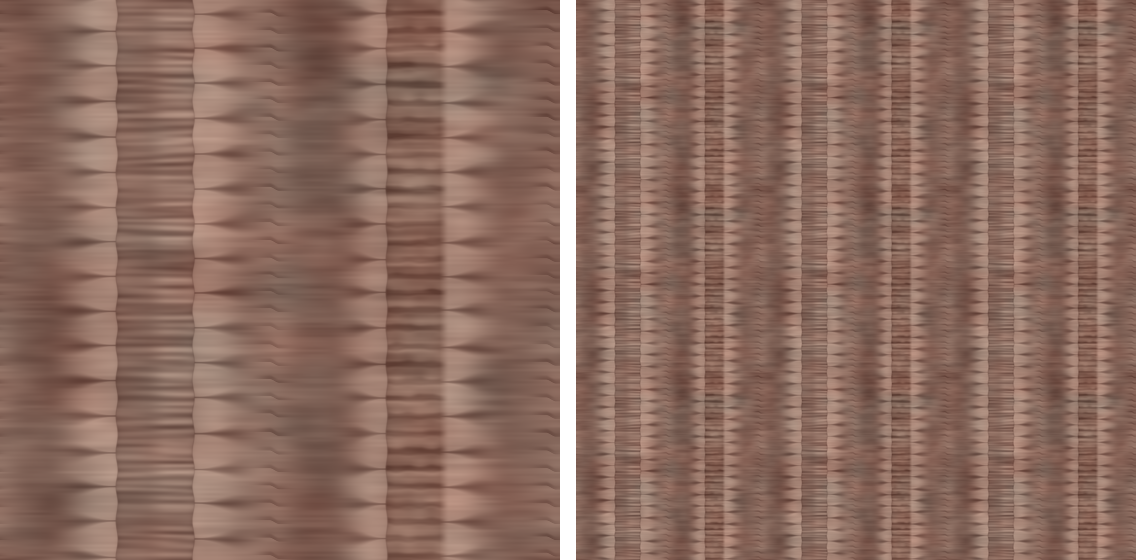
Left: one tile. Right: repeated 3 by 3.
A three.js fragment shader for this texture:

```glsl
// Gathered, pleated cloth in soft brown: two ribbed vertical bands with sixteen
// tapering pleats down each flank, and stepped creases in between.
// Periodic noise adds streaks, stains and tint, so the cloth tiles.
varying vec2 vUv;

const float TAU = 6.2831853;

float hash(vec2 p) {
  vec3 q = fract(vec3(p.xyx) * 0.1031);
  q += dot(q, q.yzx + 33.33);
  return fract((q.x + q.y) * q.z);
}

// Value noise that wraps after n cells
float noise(vec2 uv, vec2 n) {
  vec2 p = uv * n, i = floor(p), f = fract(p);
  f = f * f * (3.0 - 2.0 * f);
  vec2 a = mod(i, n), b = mod(i + 1.0, n);
  return mix(mix(hash(a), hash(vec2(b.x, a.y)), f.x),
             mix(hash(vec2(a.x, b.y)), hash(b), f.x), f.y);
}

// Soft vertical stripe that wraps across the sides
float stripe(float x, float centre, float width) {
  float d = (fract(x - centre + 0.5) - 0.5) / width;
  return exp(-d * d);
}

// Light lobes split by dark wedges; u runs from 0 at the seam to 1 in the shade
float lobes(float u, float y, float phase) {
  float d = 2.0 * abs(fract(16.0 * y - phase + 0.5) - 0.5);
  float v = clamp(u, 0.0, 1.8);
  float wedge = 0.09 + 0.62 * smoothstep(0.1, 1.0, v);
  float light = mix(0.15, 1.0, smoothstep(0.0, wedge, d));
  light *= (0.9 + 0.1 * smoothstep(0.0, 0.7, d)) * (1.0 - smoothstep(0.35, 1.45, v));
  float core = exp(-d * d / (wedge * wedge * 0.22)) * exp(-7.0 * (v - 0.65) * (v - 0.65));
  return (light - 0.4 * core) * smoothstep(-0.03, 0.03, u);
}

// Overlapping folds whose sharp lower edge steps down at the given x
float steps(float x, float y, float centre) {
  float dx = fract(x - centre + 0.5) - 0.5;
  float row = 32.0 * (y + 0.007 * smoothstep(-0.009, 0.009, dx)) - 0.3;
  float s = fract(row);
  float fold = smoothstep(0.0, 0.07, s) * (0.65 * exp(-3.5 * s) + 0.5 * (1.0 - smoothstep(0.15, 0.32, s)));
  fold *= 1.0 - smoothstep(0.9, 1.0, s);
  float strength = 0.65 + 0.6 * hash(vec2(mod(floor(row), 32.0), 7.0));
  return fold * strength * stripe(x, centre - 0.004, 0.026);
}

void main() {
  vec2 uv = vUv;
  float x = uv.x;
  float y = uv.y + 0.006 * (noise(uv, vec2(4.0, 11.0)) - 0.5);

  // Streaks, stains and fine weave
  float streak = noise(uv, vec2(7.0, 96.0)) - 0.5;
  float fine = noise(uv, vec2(16.0, 230.0)) - 0.5;
  float stain = 0.5 * noise(uv, vec2(9.0, 10.0)) + 0.3 * noise(uv + 0.37, vec2(17.0, 23.0));
  stain += 0.2 * noise(uv + 0.71, vec2(24.0, 48.0)) - 0.5;

  // Gently scalloped seams and the two bands
  float s1 = 0.209 - 0.0018 * cos(TAU * (16.0 * y - 0.1));
  float s2 = 0.345 + 0.002 * cos(TAU * (16.0 * y - 0.62));
  float s3 = 0.691 - 0.0015 * cos(TAU * (16.0 * y - 0.62));
  float band1 = smoothstep(-0.002, 0.002, x - s1) * smoothstep(-0.002, 0.002, s2 - x);
  float band2 = smoothstep(-0.003, 0.003, x - s3) * (1.0 - smoothstep(0.782, 0.803, x));

  // Shaded ground and pleated flanks
  float tone = 0.33 + 0.17 * stripe(x, 0.485, 0.04) + 0.13 * stripe(x, 0.99, 0.04);
  tone -= 0.06 * stripe(x, 0.57, 0.05) + 0.04 * stripe(x, 0.075, 0.05);
  float light = lobes((s1 - x) / 0.09, y, 0.1) + lobes((x - s2) / 0.095, y, 0.62);
  light += 0.9 * lobes((s3 - x) / 0.07, y, 0.62) + lobes((x - 0.785) / 0.085, y, 0.1);
  tone += 0.45 * light * (1.0 - band1) * (1.0 - band2);

  // Fine irregular ribs of the wide band, brighter on its right half
  float ribWave = sin(TAU * (64.0 * y + 0.8 * noise(uv, vec2(5.0, 32.0))));
  float ribs = 0.1 * ribWave * (0.35 + noise(uv, vec2(12.0, 48.0)));
  ribs += 0.38 * (noise(uv + 0.13, vec2(9.0, 128.0)) - 0.5);
  float rightHalf = smoothstep(0.26, 0.3, x);
  tone += band1 * (0.07 + 0.1 * rightHalf + ribs * mix(0.75, 1.15, rightHalf));

  // Thick dark knobbly ribs of the narrow band
  float knob = 0.14 * (noise(uv, vec2(48.0, 64.0)) - 0.5);
  float rib = abs(fract(32.0 * y - 0.24 + knob) - 0.5) * 2.0;
  float ribDark = smoothstep(0.45, 0.9, rib) * (0.75 + 0.5 * noise(uv, vec2(20.0, 32.0)));
  tone += band2 * (0.12 - 0.24 * ribDark + 0.24 * streak + knob);

  // Stepped folds and dark seam lines
  tone -= 0.24 * (steps(x, y, 0.49) + steps(x, y, 0.984));
  tone -= 0.11 * (exp(-abs(x - s1) / 0.004) + exp(-abs(x - s2) / 0.004));
  tone -= 0.11 * exp(-abs(x - s3) / 0.007);

  // Wear
  tone += 0.42 * stain * (1.0 - 0.45 * band1) + 0.15 * streak + 0.09 * fine;
  tone = 0.47 + 1.28 * (tone - 0.465);

  vec3 shadow = vec3(0.385, 0.268, 0.232), highlight = vec3(0.70, 0.575, 0.515);
  vec3 colour = mix(shadow, highlight, clamp(tone, -0.1, 1.1));
  float tint = noise(uv + 0.61, vec2(8.0, 11.0)) + 0.5 * noise(uv + 0.19, vec2(17.0, 21.0)) - 0.75;
  colour += tint * vec3(0.034, -0.014, -0.018);
  colour += band2 * vec3(0.008, 0.0, -0.006);
  gl_FragColor = vec4(colour, 1.0);
}
```
